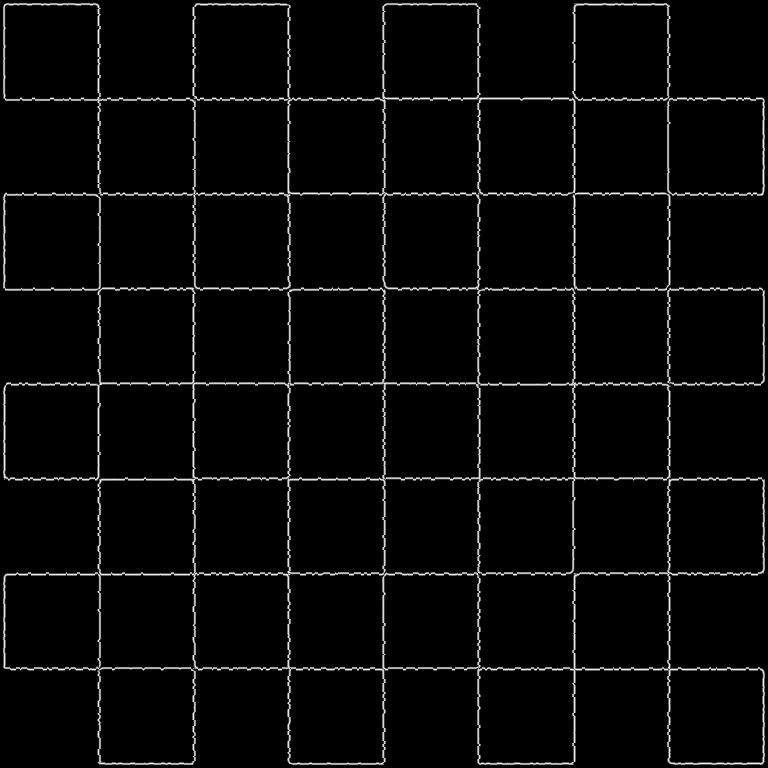
This pattern is drawn by a three.js fragment shader. Its source:

```glsl
// Thin, jittery pale outlines of an 8 by 8 checkerboard on black.
varying vec2 vUv;

const float CELLS = 8.0;
const float MARGIN = 0.0056;
const float PITCH = (1.0 - 2.0 * MARGIN) / CELLS;
const float LINE_WIDTH = 0.0022;
const float SOFTNESS = 0.00195;
const float JITTER = 0.0019;         // sideways size of one kink
const float BORDER_CALM = 0.35;      // share of the jitter kept on the outer border
const float RADIUS_MIN = 0.0025;
const float RADIUS_MAX = 0.0060;
const vec3 BACKGROUND = vec3(0.0);
const vec3 LINE_COLOR = vec3(0.93);

float hash(vec2 p) {
  return fract(sin(dot(p, vec2(127.1, 311.7))) * 43758.5453);
}

// Stepped sideways shift of a grid line; each segment has its own roughness.
float kink(float across, float along, float seed) {
  float line = floor(across / PITCH + 0.5);
  float t = along / PITCH;
  vec2 id = vec2(line + seed, floor(t));
  float phase = 6.2832 * hash(id);
  float wave = sin(t * 37.0 + phase)
             + 0.8 * sin(t * 61.0 + 2.3 * phase)
             + 0.6 * sin(t * 97.0 + 4.1 * phase);
  float bias = mix(-1.3, 1.3, hash(id + 7.3));
  float border = step(line, 0.5) + step(CELLS - 0.5, line);
  float amount = mix(1.0, BORDER_CALM, min(border, 1.0));
  return JITTER * amount * (smoothstep(-0.2, 0.2, wave + bias) - 0.5);
}

float roundedBox(vec2 p, float halfSize, float radius) {
  vec2 q = abs(p) - halfSize + radius;
  return length(max(q, 0.0)) + min(max(q.x, q.y), 0.0) - radius;
}

// Signed distance to the nearest filled square of the checkerboard.
float checkerDistance(vec2 p) {
  vec2 home = floor(p / PITCH);
  vec2 corner = floor(p / PITCH + 0.5);
  float radius = mix(RADIUS_MIN, RADIUS_MAX, hash(corner + 21.7));
  float d = 1.0;
  for (int j = -1; j <= 1; j++) {
    for (int i = -1; i <= 1; i++) {
      vec2 cell = home + vec2(float(i), float(j));
      bool inside = all(greaterThan(cell, vec2(-0.5)))
                 && all(lessThan(cell, vec2(CELLS - 0.5)));
      bool filled = mod(cell.x + cell.y, 2.0) > 0.5;
      if (inside && filled) {
        d = min(d, roundedBox(p - (cell + 0.5) * PITCH, 0.5 * PITCH, radius));
      }
    }
  }
  return d;
}

void main() {
  vec2 p = vUv - MARGIN;
  p += vec2(kink(p.x, p.y, 3.0), kink(p.y, p.x, 40.0));

  // Outline with a soft edge.
  float d = abs(checkerDistance(p)) - 0.5 * LINE_WIDTH;
  float ink = clamp(0.5 - d / SOFTNESS, 0.0, 1.0);
  gl_FragColor = vec4(mix(BACKGROUND, LINE_COLOR, ink), 1.0);
}
```
